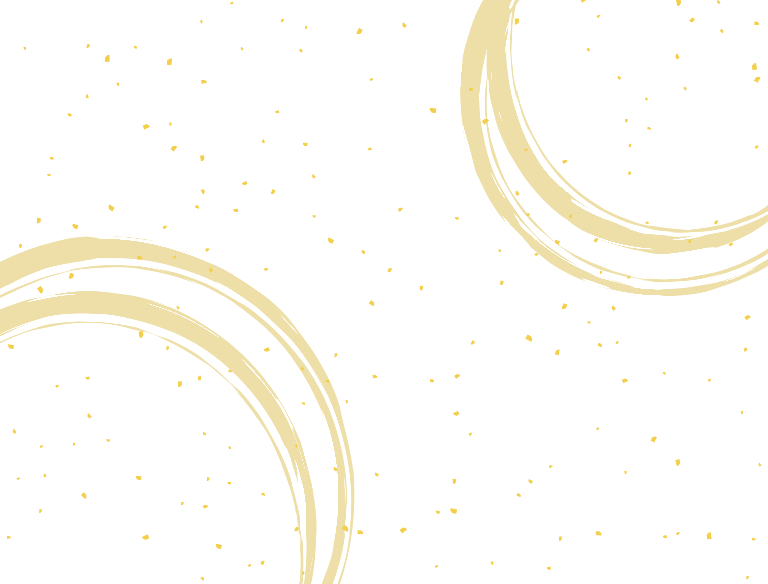
Reproduce this background procedurally as a WebGL 2 fragment shader.

```glsl
#version 300 es
precision highp float;
// Two pairs of dry-brush rings in pale gold on white, sprinkled with gold flecks.
// Each stroke lies between two radii that vary with angle as cubics; noise
// stretched along the arc frays its edges. Flecks are jittered on a hashed grid.

#define CANVAS_WIDTH 768.0
#define PAPER vec3(1.0)
#define BRUSH vec3(0.93, 0.875, 0.655)
#define GOLD vec3(0.955, 0.81, 0.30)
#define FRAY_DEPTH 6.0
#define BRISTLE_PITCH 1.7
#define FLECK_CELL 32.0
#define FLECK_SHARE 0.42

uniform vec2 u_resolution;
out vec4 fragColor;

float hash(vec2 p) {
    vec3 q = fract(vec3(p.xyx) * 0.1031);
    q += dot(q, q.yzx + 33.33);
    return fract((q.x + q.y) * q.z);
}

float noise(vec2 p) {
    vec2 i = floor(p), f = fract(p);
    f = f * f * (3.0 - 2.0 * f);
    return mix(mix(hash(i), hash(i + vec2(1, 0)), f.x),
               mix(hash(i + vec2(0, 1)), hash(i + vec2(1, 1)), f.x), f.y);
}

// Cubic through four values evenly spaced over t = 0..1
float along(vec4 k, float t) {
    float a = 1.0 - 3.0 * t, b = 1.0 - 1.5 * t, c = 1.0 - t;
    return dot(k, vec4(a * b * c, 9.0 * t * b * c, -4.5 * t * a * c, t * a * b));
}

// Polar coordinates: radius, angle in radians, and progress over a span in degrees.
// facing = -1 turns the angle seam to the opposite side.
vec3 arc(vec2 p, vec2 centre, float facing, vec2 span) {
    vec2 q = (p - centre) * facing;
    float angle = atan(q.y, q.x);
    float t = (degrees(angle) - span.x) / (span.y - span.x);
    return vec3(length(q), angle, clamp(t, 0.0, 1.0));
}

// Coverage of a frayed stroke between the two radii
float stroke(vec3 a, vec4 outer, vec4 inner, float px) {
    float r1 = along(outer, a.z), r0 = along(inner, a.z);
    float wobble = 1.2 * (noise(vec2(a.y * 9.0, r1 * 0.05)) - 0.5);
    float edge = min(r1 + wobble - a.x, a.x - r0 + wobble);
    float bristle = noise(vec2(a.y * 4.0 + 20.0, a.x / BRISTLE_PITCH));
    float depth = min(FRAY_DEPTH, 0.5 * (r1 - r0));
    edge -= depth * max(bristle - 0.6, 0.0) * 2.5;
    return smoothstep(-0.5 * px, 0.5 * px, edge);
}

// A thin stroke given by its middle radius and its width
float hairline(vec3 a, vec4 middle, vec4 width, float px) {
    return stroke(a, middle + 0.5 * width, middle - 0.5 * width, px);
}

float leftRings(vec2 p, float px) {
    vec3 a = arc(p, vec2(100, 89), 1.0, vec2(113, -22));
    vec3 b = arc(p, vec2(88, 64), 1.0, vec2(113, -16));
    float ink = stroke(a, vec4(254, 260, 256, 256), vec4(229, 241, 248, 254), px);
    ink = max(ink, stroke(a, vec4(223, 235, 244, 249), vec4(220, 232, 237, 239), px));
    ink = max(ink, stroke(b, vec4(228, 228, 226, 232), vec4(204, 206, 209, 225), px));
    return max(ink, hairline(b, vec4(198, 197, 200, 222), vec4(2, 2, 3, 4), px));
}

float rightRings(vec2 p, float px) {
    vec3 a = arc(p, vec2(660, 487), -1.0, vec2(-30, 123));
    vec3 b = arc(p, vec2(660, 510), -1.0, vec2(-28, 128));
    float ink = stroke(a, vec4(203, 199, 199, 200), vec4(180, 182, 189, 195), px);
    ink = max(ink, hairline(a, vec4(172, 176, 181, 188), vec4(2, 2, 3, 4), px));
    ink = max(ink, stroke(b, vec4(186, 170, 177, 183), vec4(165, 148, 156, 177), px));
    return max(ink, hairline(b, vec4(163, 142, 150, 172), vec4(2, 2, 3, 5), px));
}

// One small chipped rectangle in some of the cells
float flecks(vec2 p, float px) {
    vec2 cell = floor(p / FLECK_CELL);
    float present = step(hash(cell + 7.0), FLECK_SHARE);
    vec2 jitter = vec2(hash(cell + 31.0), hash(cell + 57.0));
    vec2 q = p - (cell + mix(vec2(0.15), vec2(0.85), jitter)) * FLECK_CELL;
    float turn = 6.2832 * hash(cell + 83.0);
    q = mat2(cos(turn), sin(turn), -sin(turn), cos(turn)) * q;
    float size = mix(1.3, 3.0, pow(hash(cell + 101.0), 1.5));
    vec2 box = abs(q) - size * vec2(1.15, 0.8);
    float chip = (q.x + q.y) * 0.707 - size * 0.8;
    float d = max(max(box.x, box.y), chip);
    return present * smoothstep(0.5 * px, -0.5 * px, d);
}

void main() {
    float px = CANVAS_WIDTH / u_resolution.x;
    vec2 p = gl_FragCoord.xy * px;
    float ink = max(leftRings(p, px), rightRings(p, px));
    vec3 colour = mix(PAPER, BRUSH, ink);
    colour = mix(colour, GOLD, flecks(p, px));
    fragColor = vec4(colour, 1.0);
}
```
